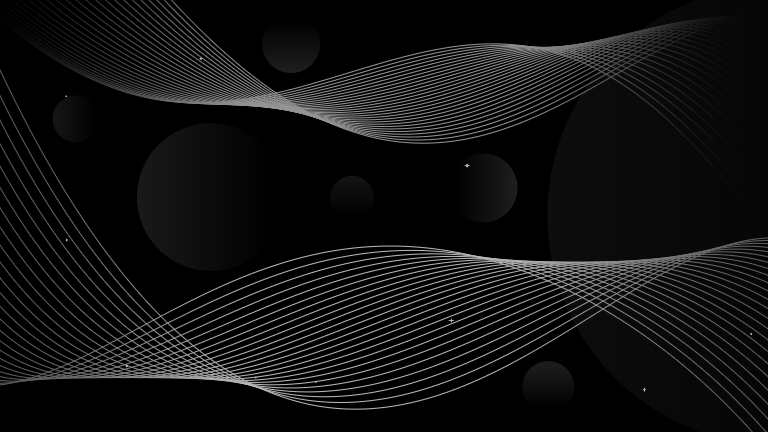
A Shadertoy shader for this background:

```glsl
const int KNOTS = 6;
const int LINES_LOW = 24;
const int LINES_HIGH = 28;
const float LINE_HALF_WIDTH = 0.0012;
const vec3 LINE_LOW = vec3(0.72);
const vec3 LINE_HIGH = vec3(0.58);
const vec3 STAR_COLOR = vec3(0.75);
const float STAR_CELL = 0.333;
const float STAR_SIZE = 0.0085;
const float STAR_SHARE = 0.55;

// Heights at evenly spaced knots: first line, last line, bow of the middle line
const vec3 RIBBON_LOW[KNOTS] = vec3[KNOTS](
    vec3(0.838, 0.109, -0.167), vec3(0.285, 0.259, -0.146),
    vec3(0.065, 0.407, -0.037), vec3(0.104, 0.414, 0.072),
    vec3(0.301, 0.269, 0.109), vec3(0.449, -0.042, 0.093));
const vec3 RIBBON_HIGH[KNOTS] = vec3[KNOTS](
    vec3(1.532, 0.954, -0.139), vec3(1.046, 0.771, -0.065),
    vec3(0.741, 0.803, -0.030), vec3(0.676, 0.894, 0.012),
    vec3(0.826, 0.817, 0.093), vec3(0.965, 0.456, 0.111));

float hash(vec2 p) {
    return fract(sin(dot(p, vec2(127.1, 311.7))) * 43758.5453);
}

// Lagrange polynomial through the knots, u from 0 to 1
vec3 curve(vec3 knots[KNOTS], float u) {
    float x = u * float(KNOTS - 1);
    vec3 sum = vec3(0.0);
    for (int i = 0; i < KNOTS; i++) {
        float weight = 1.0;
        for (int j = 0; j < KNOTS; j++) {
            if (j != i) weight *= (x - float(j)) / float(i - j);
        }
        sum += weight * knots[i];
    }
    return sum;
}

// Coverage of a sheaf of lines blended from the first to the last
float ribbon(vec3 knots[KNOTS], int count, vec2 p, float aspect, float px) {
    const float STEP = 0.002;
    float u = p.x / aspect;
    vec3 here = curve(knots, u);
    vec3 slope = (curve(knots, u + STEP) - here) / (STEP * aspect);
    float gap = 1.0;
    for (int i = 0; i < count; i++) {
        float s = float(i) / float(count - 1);
        vec3 blend = vec3(1.0 - s, s, 4.0 * s * (1.0 - s));
        float tilt = dot(slope, blend);
        float d = abs(p.y - dot(here, blend)) / sqrt(1.0 + tilt * tilt);
        gap *= 1.0 - clamp(0.5 + (LINE_HALF_WIDTH - d) / px, 0.0, 1.0);
    }
    return 1.0 - gap;
}

// Disc lit from one side and fading to black on the other
void planet(inout vec3 color, vec2 p, vec2 center, float radius, vec2 light, float level, float px) {
    vec2 q = (p - center) / radius;
    float mask = clamp(0.5 + (1.0 - length(q)) * radius / px, 0.0, 1.0);
    float shade = level * clamp(0.45 + 0.55 * dot(q, light), 0.0, 1.0);
    color = mix(color, vec3(shade), mask);
}

// Four-pointed sparkles, at most one in each cell
float stars(vec2 p, float px) {
    vec2 cell = floor(p / STAR_CELL);
    vec2 jitter = vec2(hash(cell + 3.1), hash(cell + 8.7));
    vec2 q = abs(p - (cell + 0.1 + 0.8 * jitter) * STAR_CELL);
    float size = STAR_SIZE * mix(0.5, 1.0, hash(cell + 5.3));
    float d = sqrt(q.x) + sqrt(q.y) - sqrt(size);
    float glow = 1.0 - smoothstep(-0.02, 0.5 * sqrt(px), d);
    return glow * step(hash(cell), STAR_SHARE);
}

void mainImage(out vec4 fragColor, in vec2 fragCoord) {
    float px = 1.0 / iResolution.y;
    float aspect = iResolution.x * px;
    vec2 p = fragCoord * px;
    float u = p.x / aspect;
    vec3 color = vec3(0.0);

    // Planets
    planet(color, p, vec2(1.799, 0.502), 0.532, vec2(-1, 0), 0.05, px);
    planet(color, p, vec2(0.488, 0.544), 0.171, vec2(-1, 0), 0.10, px);
    planet(color, p, vec2(0.176, 0.725), 0.054, vec2(-1, 0), 0.09, px);
    planet(color, p, vec2(0.674, 0.898), 0.067, vec2(0, -1), 0.12, px);
    planet(color, p, vec2(0.815, 0.542), 0.051, vec2(0, 1), 0.08, px);
    planet(color, p, vec2(1.118, 0.565), 0.080, vec2(1, 0), 0.12, px);
    planet(color, p, vec2(1.269, 0.104), 0.060, vec2(0, 1), 0.12, px);

    color = mix(color, STAR_COLOR, stars(p, px));

    // Ribbons, fading toward the sides
    float fadeHigh = smoothstep(-0.03, 0.35, u) * (1.0 - smoothstep(0.65, 0.98, u));
    float fadeLow = mix(0.5, 1.0, smoothstep(0.0, 0.35, u)) * mix(1.0, 0.5, smoothstep(0.6, 1.0, u));
    color = mix(color, LINE_HIGH, fadeHigh * ribbon(RIBBON_HIGH, LINES_HIGH, p, aspect, px));
    color = mix(color, LINE_LOW, fadeLow * ribbon(RIBBON_LOW, LINES_LOW, p, aspect, px));

    fragColor = vec4(color, 1.0);
}
```
